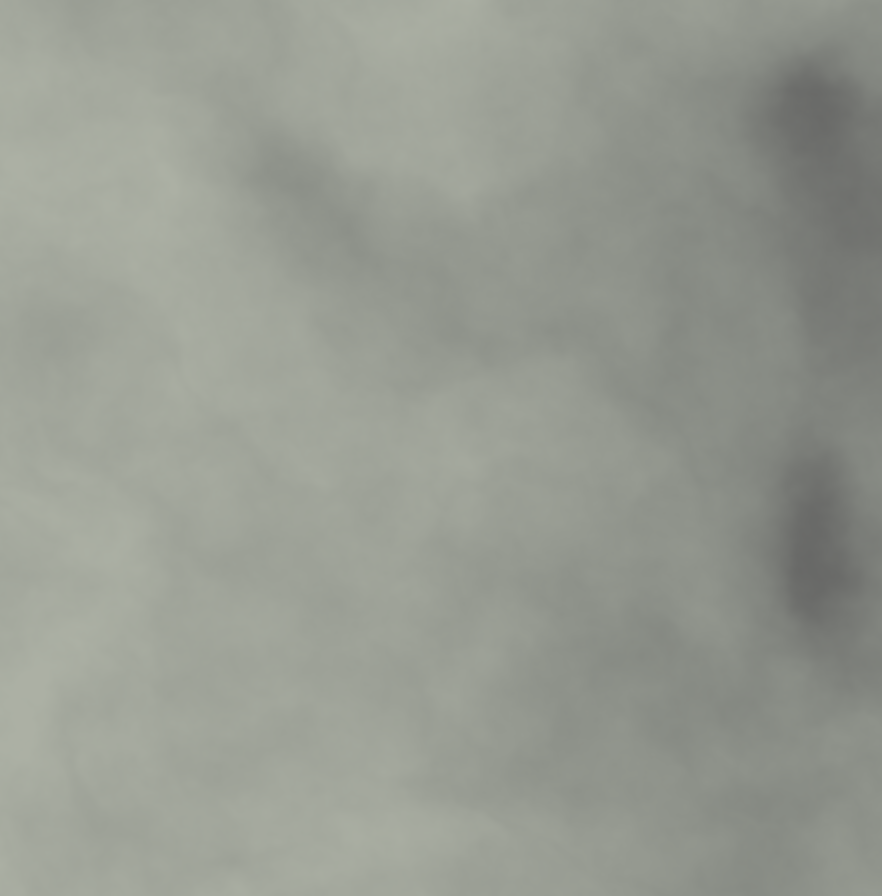
Write a WebGL 1 fragment shader that draws this texture.

```glsl
precision highp float;
// Soft grey-green overcast sky with dim smoky patches gathering at the right.

uniform vec2 u_resolution;

const vec3 PALE_CLOUD = vec3(0.655, 0.672, 0.627);
const vec3 MID_CLOUD = vec3(0.535, 0.550, 0.522);
const vec3 DARK_SMOKE = vec3(0.385, 0.385, 0.382);
const float MID_SHADE = 0.45;
const float MEAN_SHADE = 0.33;
const float CONTRAST = 1.38;

// Pseudo-random gradient direction for a lattice cell
vec2 gradientAt(vec2 cell) {
  vec3 h = fract(vec3(cell.xyx) * vec3(0.1031, 0.1030, 0.0973));
  h += dot(h, h.yzx + 33.33);
  float angle = 6.28318 * fract((h.x + h.y) * h.z);
  return vec2(cos(angle), sin(angle));
}

float gradientNoise(vec2 p) {
  vec2 cell = floor(p);
  vec2 f = p - cell;
  vec2 blend = f * f * f * (f * (f * 6.0 - 15.0) + 10.0);
  float a = dot(gradientAt(cell), f);
  float b = dot(gradientAt(cell + vec2(1.0, 0.0)), f - vec2(1.0, 0.0));
  float c = dot(gradientAt(cell + vec2(0.0, 1.0)), f - vec2(0.0, 1.0));
  float d = dot(gradientAt(cell + 1.0), f - 1.0);
  return mix(mix(a, b, blend.x), mix(c, d, blend.x), blend.y);
}

mat2 rotation(float angle) {
  float c = cos(angle), s = sin(angle);
  return mat2(c, -s, s, c);
}

// Layered noise; gain sets how rough the finer layers are
float cloudNoise(vec2 p, float gain) {
  float sum = 0.0, weight = 1.0;
  for (int i = 0; i < 5; i++) {
    sum += weight * gradientNoise(p);
    p = rotation(0.6) * p * 2.03 + 17.3;
    weight *= gain;
  }
  return sum;
}

// Gaussian ellipse, 1 at its centre
float softPatch(vec2 p, vec2 centre, vec2 radius, float angle) {
  vec2 q = rotation(angle) * (p - centre) / radius;
  return exp(-dot(q, q));
}

// Darkness of the broad sky, 0 pale to 1 smoky
float broadShade(vec2 p) {
  float shade = 0.12 + 0.30 * smoothstep(0.25, 0.98, p.x - 0.08 * p.y);
  shade += 0.15 * softPatch(p, vec2(0.43, 0.73), vec2(0.38, 0.09), -0.57);
  shade += 0.10 * softPatch(p, vec2(0.38, 0.36), vec2(0.32, 0.17), -0.4);
  shade += 0.10 * softPatch(p, vec2(0.82, 0.73), vec2(0.22, 0.14), 0.3);
  return shade;
}

// Denser smoke concentrated in a few places
float smokeShade(vec2 p) {
  float shade = 0.27 * softPatch(p, vec2(0.92, 0.88), vec2(0.07, 0.08), 0.4);
  shade += 0.30 * softPatch(p, vec2(0.93, 0.40), vec2(0.05, 0.11), 0.15);
  shade += 0.22 * softPatch(p, vec2(0.99, 0.69), vec2(0.10, 0.15), 0.2);
  shade += 0.08 * softPatch(p, vec2(0.92, 0.36), vec2(0.12, 0.16), 0.0);
  shade += 0.10 * softPatch(p, vec2(0.32, 0.79), vec2(0.10, 0.06), -0.5);
  return shade;
}

vec3 skyColor(float shade) {
  vec3 color = mix(PALE_CLOUD, MID_CLOUD, clamp(shade / MID_SHADE, -0.15, 1.0));
  float smoke = clamp((shade - MID_SHADE) / (1.0 - MID_SHADE), 0.0, 1.0);
  return mix(color, DARK_SMOKE, smoke);
}

void main() {
  vec2 p = gl_FragCoord.xy / u_resolution.y;

  // Warped coordinates give the patches ragged, drifting borders
  vec2 drift = vec2(cloudNoise(p * 4.0 + 3.7, 0.5),
                    cloudNoise(p * 4.0 + 41.2, 0.5));
  vec2 warped = p + 0.06 * drift;

  float shade = broadShade(warped) + smokeShade(warped);

  // Billows and finer mottled wisps leaning down to the right
  vec2 leaning = rotation(-0.6) * warped;
  shade += 0.13 * cloudNoise(leaning * vec2(3.2, 4.6) + 8.1, 0.5);
  shade += 0.045 * cloudNoise(p * 13.0 + 60.4, 0.55);
  float crease = 1.0 - abs(cloudNoise(leaning * vec2(3.5, 5.5) + 25.0, 0.45));
  shade += 0.025 * (smoothstep(0.72, 1.0, crease) - 0.5);

  // Barely visible mottling
  shade += 0.012 * gradientNoise(p * 75.0);

  shade = MEAN_SHADE + CONTRAST * (shade - MEAN_SHADE) - 0.03;
  gl_FragColor = vec4(skyColor(shade), 1.0);
}
```
